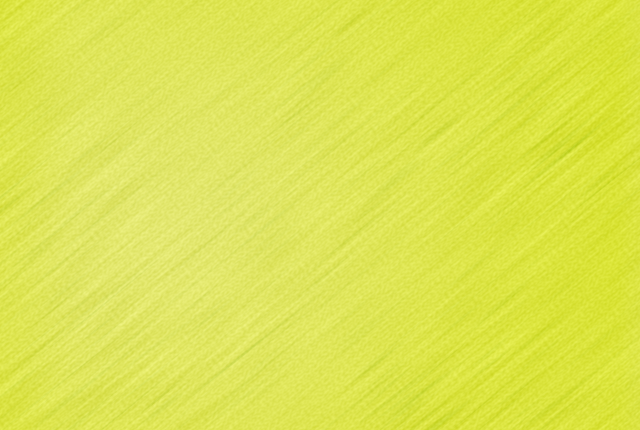
Give the GLSL for this texture, as a WebGL 1 fragment shader.

```glsl
precision highp float;

uniform vec2 u_resolution;

const vec3 DEEP_LIME = vec3(0.848, 0.888, 0.208);
const vec3 PALE_LIME = vec3(0.882, 0.902, 0.425);
const vec3 SCRATCH_SHADE = vec3(0.042, 0.026, 0.034);
const float BRUSH_ANGLE = 0.68;

float hash(vec2 cell) {
  vec3 q = fract(cell.xyx * vec3(0.1031, 0.1030, 0.0973));
  q += dot(q, q.yzx + 33.33);
  return fract((q.x + q.y) * q.z);
}

float cornerSlope(vec2 cell, vec2 offset) {
  float angle = 6.2832 * hash(cell);
  return dot(vec2(cos(angle), sin(angle)), offset);
}

// Gradient noise, roughly -0.7 to 0.7
float gradientNoise(vec2 p) {
  vec2 cell = floor(p);
  vec2 f = p - cell;
  vec2 w = f * f * f * (f * (f * 6.0 - 15.0) + 10.0);
  vec2 right = vec2(1.0, 0.0);
  vec2 up = vec2(0.0, 1.0);
  float low = mix(cornerSlope(cell, f), cornerSlope(cell + right, f - right), w.x);
  float high = mix(cornerSlope(cell + up, f - up), cornerSlope(cell + 1.0, f - 1.0), w.x);
  return mix(low, high, w.y);
}

vec2 rotate(vec2 p, float angle) {
  float c = cos(angle);
  float s = sin(angle);
  return vec2(c * p.x + s * p.y, c * p.y - s * p.x);
}

// Hairline brush marks, long along x and thin along y, finest strongest
float brushMarks(vec2 p) {
  float sum = 0.0;
  float weight = 0.42;
  vec2 scale = vec2(2.2, 38.0);
  for (int i = 0; i < 4; i++) {
    sum += weight * gradientNoise(p * scale + float(i) * vec2(17.3, 41.7));
    scale *= vec2(1.4, 1.6);
    weight *= 1.28;
  }
  return sum;
}

// Thin separate lines where a stretched noise dips low
float scratches(vec2 p, vec2 scale) {
  return smoothstep(0.18, 0.55, -gradientNoise(p * scale));
}

// Soft pale glow left of the centre, deeper towards both sides
float glowTone(vec2 uv) {
  vec2 d = (uv - vec2(0.27, 0.48)) / vec2(0.43, 0.66);
  float glow = exp(-dot(d, d));
  float leftEdge = 1.0 - smoothstep(0.0, 0.14, uv.x);
  float rightBand = exp(-pow((uv.x - 0.955) / 0.03, 2.0));
  float rightRim = smoothstep(0.96, 1.0, uv.x);
  return glow - 0.20 * leftEdge - 0.05 * rightBand + 0.16 * rightRim;
}

void main() {
  vec2 uv = gl_FragCoord.xy / u_resolution;
  vec2 p = gl_FragCoord.xy / u_resolution.y;
  vec2 along = rotate(p, BRUSH_ANGLE) + vec2(5.0, 9.0);

  // Brushing is stronger in some long patches than in others
  float patchiness = gradientNoise(along * vec2(1.8, 4.0) + 30.0);
  float strength = clamp(0.75 + 0.9 * patchiness, 0.35, 1.3);
  float marks = brushMarks(along) * strength;
  float scratch = scratches(along, vec2(3.2, 75.0)) + scratches(along + 7.0, vec2(4.5, 125.0));
  scratch *= strength;

  // Fine grain, slightly stretched along the brushing
  float grain = gradientNoise(along * vec2(120.0, 190.0));
  float broad = gradientNoise(along * vec2(0.9, 4.0) + 60.0);

  float tone = glowTone(uv) + 0.24 * marks + 0.12 * broad + 0.22 * grain;
  vec3 color = mix(DEEP_LIME, PALE_LIME, clamp(tone, -0.15, 1.2));

  // Light and shade of the brushed surface
  color += 0.036 * marks + 0.042 * grain;
  color += 0.14 * SCRATCH_SHADE - SCRATCH_SHADE * scratch;
  gl_FragColor = vec4(clamp(color, 0.0, 1.0), 1.0);
}
```
